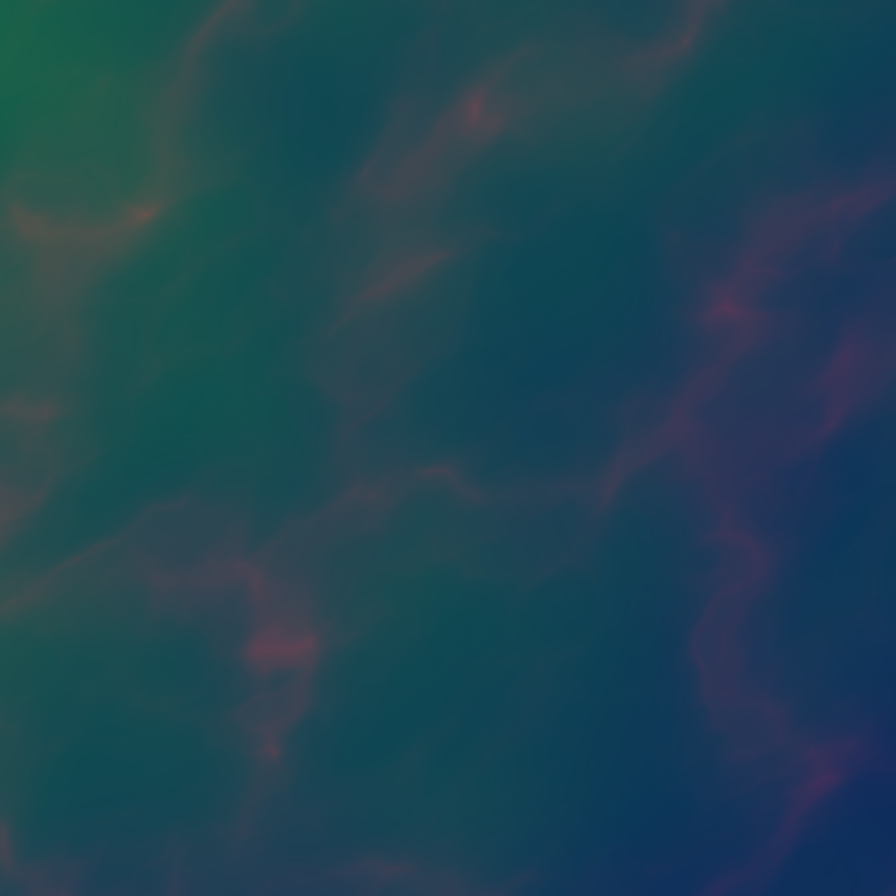
Write a three.js fragment shader that draws this texture.

```glsl
// Dim nebula: a smooth blue to green haze crossed by soft reddish filaments.
// The haze is a slanted gradient bent by noise; the filaments glow along the
// zero lines of several octaves of warped noise, and light up only in patches.

varying vec2 vUv;

const vec3 DEEP_BLUE = vec3(0.022, 0.178, 0.362);
const vec3 TEAL_GREEN = vec3(0.060, 0.380, 0.285);
const vec2 HAZE_SLOPE = vec2(-0.52, 0.34);   // towards the green side
const float HAZE_CENTER = 0.47;
const float HAZE_NOISE = 0.27;
const float HAZE_SCALE = 2.3;

const float FILAMENT_SCALE = 3.3;
const float FILAMENT_STRETCH = 0.62;         // below 1: longer on the diagonal
const float HALO_FALLOFF = 5.6;
const float CREST_FALLOFF = 20.0;
const float CREST_SHARE = 0.36;
const float CREST_ROUNDING = 0.024;
const float CREST_PATCHES = 4.7;
const float WARP = 0.18;
const float FINE_WARP = 0.075;
const float FINEST_WARP = 0.03;
const float OCTAVE_GAIN = 0.70;
const float GATHERING = 0.30;                // strength of fine ridges off the crests
const float RED_IN_BLUE = 0.32;
const float RED_IN_GREEN = 0.54;
const float GREEN_LOSS = 0.06;

const mat2 DIAGONAL = mat2(0.7071, -0.7071, 0.7071, 0.7071);
const mat2 OCTAVE_TURN = mat2(0.8, 0.6, -0.6, 0.8);

vec2 randomDirection(vec2 cell) {
  float angle = 6.2832 * fract(sin(dot(cell, vec2(127.1, 311.7))) * 43758.5);
  return vec2(cos(angle), sin(angle));
}

// Gradient noise, roughly -0.7 to 0.7
float gradientNoise(vec2 p) {
  vec2 cell = floor(p);
  vec2 f = p - cell;
  vec2 blend = f * f * f * (f * (f * 6.0 - 15.0) + 10.0);
  vec2 right = vec2(1.0, 0.0);
  vec2 up = vec2(0.0, 1.0);
  float a = dot(randomDirection(cell), f);
  float b = dot(randomDirection(cell + right), f - right);
  float c = dot(randomDirection(cell + up), f - up);
  float d = dot(randomDirection(cell + 1.0), f - 1.0);
  return mix(mix(a, b, blend.x), mix(c, d, blend.x), blend.y);
}

vec2 noisePair(vec2 p) {
  return vec2(gradientNoise(p + 5.2), gradientNoise(p + 28.6));
}

// Share of green in the haze
float hazeAmount(vec2 uv) {
  vec2 p = uv * HAZE_SCALE;
  float cloud = gradientNoise(p + 17.3) + 0.45 * gradientNoise(p * 2.3 + 41.7);
  return HAZE_CENTER + dot(uv - 0.5, HAZE_SLOPE) + HAZE_NOISE * cloud;
}

// Wide halo with a thin crest along the zero line of the noise
float ridgeGlow(float n, float crestShare) {
  float away = sqrt(n * n + CREST_ROUNDING * CREST_ROUNDING);
  return mix(exp(-HALO_FALLOFF * away), exp(-CREST_FALLOFF * away), crestShare);
}

// Glowing ridges; finer ones gather on the coarser ones
float filaments(vec2 uv) {
  vec2 p = DIAGONAL * uv * FILAMENT_SCALE;
  p.x *= FILAMENT_STRETCH;
  p += WARP * noisePair(p * 1.9) + FINE_WARP * noisePair(p * 5.3)
     + FINEST_WARP * noisePair(p * 12.7);
  float lit = smoothstep(-0.25, 0.35, gradientNoise(uv * CREST_PATCHES + 51.4));
  float glow = 0.0;
  float amplitude = 0.36;
  float weight = mix(0.7, 1.15, lit);
  for (int i = 0; i < 6; i++) {
    float ridge = ridgeGlow(gradientNoise(p + 9.4), CREST_SHARE * lit);
    glow += amplitude * weight * ridge;
    weight *= mix(GATHERING, 1.0, ridge);
    amplitude *= OCTAVE_GAIN;
    p = OCTAVE_TURN * p * 2.0 + 3.7;
  }
  float patchiness = 1.0 + 0.6 * gradientNoise(uv * 3.1 + 63.8);
  return glow * patchiness;
}

void main() {
  float haze = clamp(hazeAmount(vUv), 0.0, 1.1);
  float glow = filaments(vUv);

  vec3 color = mix(DEEP_BLUE, TEAL_GREEN, haze);
  color.r += glow * mix(RED_IN_BLUE, RED_IN_GREEN, haze);
  color.g *= 1.0 - GREEN_LOSS * glow;
  gl_FragColor = vec4(color, 1.0);
}
```
